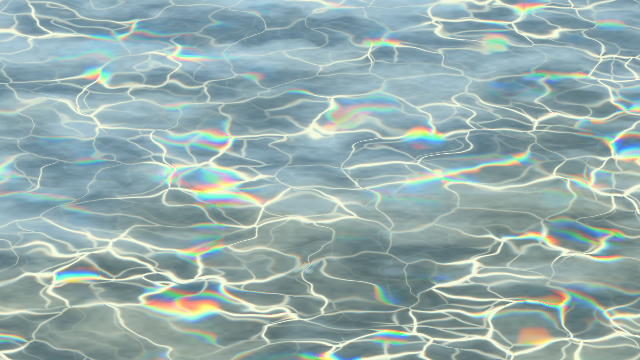
Give the GLSL for this texture, as a Shadertoy shader.

```glsl
#define CELLS vec2(4.3, 10.5)
#define LINE_WIDTH 0.0042
#define HALO_WIDTH 0.017
#define DISPERSION vec2(0.005, 0.011)
#define DEEP vec3(0.35, 0.44, 0.45)
#define SAND vec3(0.57, 0.64, 0.60)
#define BLUE vec3(0.41, 0.54, 0.61)
#define SKY vec3(0.63, 0.76, 0.82)
#define CREAM vec3(0.96, 0.98, 0.87)

vec2 hash2(vec2 p) {
    vec3 q = fract(p.xyx * vec3(0.1031, 0.1030, 0.0973));
    q += dot(q, q.yzx + 33.33);
    return fract((q.xx + q.yz) * q.zy);
}

float noise(vec2 p) {
    vec2 i = floor(p), f = fract(p);
    f = f * f * f * (f * (f * 6.0 - 15.0) + 10.0);
    float low = mix(hash2(i).x, hash2(i + vec2(1, 0)).x, f.x);
    float high = mix(hash2(i + vec2(0, 1)).x, hash2(i + vec2(1, 1)).x, f.x);
    return mix(low, high, f.y);
}

float fbm(vec2 p) {
    float sum = 0.0, gain = 0.53;
    for (int k = 0; k < 4; k++) {
        sum += gain * noise(p);
        p = mat2(1.9, 0.25, -0.25, 1.9) * p + 11.7;
        gain *= 0.5;
    }
    return sum;
}

// Bends the plane so that straight cell borders become rippled strands
vec2 ripple(vec2 p) {
    vec2 broad = vec2(fbm(p * vec2(3, 7)), fbm(p * vec2(3, 6) + 17.0)) - 0.5;
    vec2 fine = vec2(noise(p * vec2(8, 24) + 5.0), noise(p * vec2(13, 20) + 41.0)) - 0.5;
    return p + broad * vec2(0.30, 0.12) + fine * vec2(0.075, 0.018);
}

// Distance to the nearest cell border, in units of the plane
float web(vec2 p, vec2 scale) {
    p *= scale;
    vec2 cell = floor(p), first = vec2(9), second = vec2(9);
    for (int y = -1; y <= 1; y++)
    for (int x = -1; x <= 1; x++) {
        vec2 c = cell + vec2(x, y);
        vec2 d = c + 0.06 + 0.88 * hash2(c) - p;
        if (dot(d, d) < dot(first, first)) {
            second = first;
            first = d;
        } else if (dot(d, d) < dot(second, second)) {
            second = d;
        }
    }
    vec2 normal = normalize(second - first);
    return dot(0.5 * (first + second), normal) / length(normal * scale);
}

// Focused light: a strong net, a fainter finer net and a soft halo
float caustic(vec2 p, float power, float spread) {
    float coarse = web(p, CELLS);
    float fine = web(p + vec2(3.7, 0.1 * p.x), CELLS * vec2(1.35, 1.6));
    float width = LINE_WIDTH * (0.65 + 0.6 * power + 1.5 * spread);
    float strong = exp(-pow(coarse / width, 2.0)) * (0.35 + 0.65 * power);
    float faint = exp(-pow(fine / (width * 0.9), 2.0)) * (0.08 + 0.5 * power * power);
    float halo = 0.27 * exp(-coarse / HALO_WIDTH) + 0.10 * exp(-fine / HALO_WIDTH);
    return strong + faint * (1.0 - strong) + halo * (0.4 + 0.6 * power);
}

void mainImage(out vec4 fragColor, in vec2 fragCoord) {
    vec2 uv = fragCoord / iResolution.xy;
    vec2 p = (fragCoord - vec2(0.5 * iResolution.x, 0.0)) / iResolution.y;

    // Slight perspective: ripples shrink towards the top
    p = vec2(p.x * (1.0 + 0.25 * uv.y), p.y + 0.22 * p.y * p.y) + 7.0;
    vec2 q = ripple(p);

    // Water body: grey green below, hazy blue above
    float swell = smoothstep(0.27, 0.73, fbm(q * vec2(2.6, 10.0)));
    float streak = fbm(p * vec2(6.0, 34.0) + 23.0) - 0.5;
    float tone = clamp(swell + 0.45 * streak, 0.0, 1.0);
    float haze = uv.y - 0.22 * (uv.x - 0.5) + 0.7 * (fbm(p * vec2(1.8, 5.0) + 50.0) - 0.5);
    haze = smoothstep(0.1, 0.95, haze);
    vec3 color = mix(mix(DEEP, SAND, tone), mix(BLUE, SKY, tone), haze);

    // Fine surface texture and pale sky glints
    color += 0.05 * (noise(p * vec2(45, 120)) - 0.5);
    float glint = smoothstep(0.56, 0.8, fbm(p * vec2(4.0, 19.0) + 71.0));
    color = mix(color, SKY + 0.08, glint * (0.2 + 0.35 * uv.y));

    // Light net, split into spectral fringes in scattered patches
    float power = smoothstep(0.2, 0.8, noise(q * vec2(4.0, 9.0) + 31.0));
    float prism = smoothstep(0.6, 0.88, noise(p * vec2(7.5, 16.0) + 13.0));
    vec2 split = DISPERSION * (0.07 + prism);
    split *= noise(p * 4.0 + 90.0) > 0.35 ? 1.0 : -1.0;
    vec3 light = vec3(caustic(q - split, power, prism),
                      caustic(q, power, prism),
                      caustic(q + split, power, prism));
    light *= 1.0 - 0.2 * uv.y;
    color = mix(color, CREAM, clamp(light, 0.0, 1.0));

    // Vivid colour where the fringes separate
    float grey = dot(color, vec3(0.3, 0.5, 0.2));
    color = mix(vec3(grey), color, 1.0 + 0.5 * prism);
    fragColor = vec4(clamp(color, 0.0, 1.0), 1.0);
}
```
